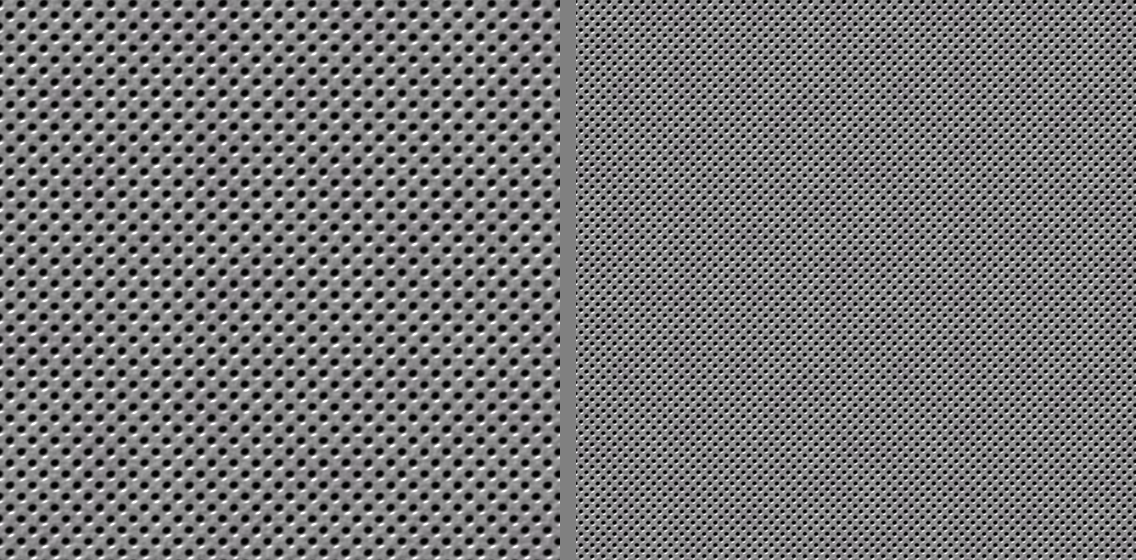
Left: one tile. Right: repeated 2 by 2.
Reproduce this pattern procedurally as a Shadertoy shader.

```glsl
// Perforated grey sheet: 25 x 25 cells, each with two staggered soft holes.
// Every hole has a thin bright lower-right lip and a shaded upper-left shoulder;
// wrapping gradient noise, lit as relief, roughens the surface between them.

const float CELLS = 25.0;

// Unit gradient at a lattice point, from an integer hash
vec2 latticeGradient(vec2 cell, vec2 period) {
    uvec2 c = uvec2(mod(cell, period));
    uint h = c.x * 1973u + c.y * 9277u + 2669u;
    h = (h ^ (h >> 15)) * 73471u;
    h = (h ^ (h >> 13)) * 38183u;
    h ^= h >> 16;
    float angle = float(h & 1023u) * 6.28319 / 1024.0;
    return vec2(cos(angle), sin(angle));
}

// Gradient noise that repeats after a whole number of lattice steps
float gradientNoise(vec2 p, vec2 period) {
    vec2 i = floor(p), f = fract(p);
    vec2 w = f * f * f * (f * (f * 6.0 - 15.0) + 10.0);
    float a = dot(latticeGradient(i, period), f);
    float b = dot(latticeGradient(i + vec2(1, 0), period), f - vec2(1, 0));
    float c = dot(latticeGradient(i + vec2(0, 1), period), f - vec2(0, 1));
    float d = dot(latticeGradient(i + vec2(1, 1), period), f - vec2(1, 1));
    return mix(mix(a, b, w.x), mix(c, d, w.x), w.y);
}

// Fine bumps in two sizes plus grain drawn out along the rising diagonal
float surfaceHeight(vec2 uv) {
    vec2 diagonal = vec2(uv.x + uv.y, uv.y - uv.x);
    return gradientNoise(uv * 83.0, vec2(83.0))
         + 0.6 * gradientNoise(uv * 131.0 + 0.3, vec2(131.0))
         + 0.4 * gradientNoise(diagonal * vec2(26.0, 54.0), vec2(26.0, 54.0));
}

// Soft elliptical spot whose long axis points along the given angle
float spot(vec2 d, float angle, vec2 size) {
    vec2 axis = vec2(cos(angle), sin(angle));
    vec2 q = vec2(dot(d, axis), dot(d, vec2(-axis.y, axis.x))) / size;
    return exp(-dot(q, q));
}

void mainImage(out vec4 fragColor, in vec2 fragCoord) {
    vec2 uv = fragCoord / iResolution.xy;

    // Relief lit across the grain, with a slow drift in brightness
    float relief = surfaceHeight(uv + vec2(-0.001, 0.0019))
                 - surfaceHeight(uv - vec2(-0.001, 0.0019));
    float drift = gradientNoise(uv * 9.0, vec2(9.0));
    float tone = 0.572 + 0.115 * relief + 0.035 * drift;

    // Slight waver in the shape and lighting of the holes
    vec2 waver = vec2(gradientNoise(uv * 31.0, vec2(31.0)),
                      gradientNoise(uv * 37.0 + 0.5, vec2(37.0)));
    float open = 1.0;

    for (int k = 0; k < 2; k++) {
        vec2 center = vec2(0.44, 0.34) + 0.5 * float(k);
        vec2 d = fract(uv * CELLS - center + 0.5) - 0.5;
        d += 0.035 * waver * smoothstep(0.5, 0.3, max(abs(d.x), abs(d.y)));

        // Shading around the hole, then its bright lip
        tone -= 0.10 * spot(d, 0.7, vec2(0.32, 0.19));
        tone -= 0.08 * spot(d - vec2(-0.07, 0.21), 0.4, vec2(0.16, 0.08));
        tone += (0.52 + 0.25 * waver.x) * spot(d - vec2(0.085, -0.25), 0.36, vec2(0.14, 0.058));

        // Tilted opening with a soft rim
        vec2 q = vec2(dot(d, vec2(0.94, 0.34)) / 1.12, dot(d, vec2(-0.34, 0.94)) / 0.92);
        open *= smoothstep(0.085, 0.248, length(q));
    }

    // Faint violet cast in the darker drifts
    vec3 metal = tone * (1.0 + vec3(0.01, -0.01, 0.012) * smoothstep(0.0, -0.4, drift));
    fragColor = vec4(clamp(mix(vec3(0.01), metal, open), 0.0, 1.0), 1.0);
}
```
